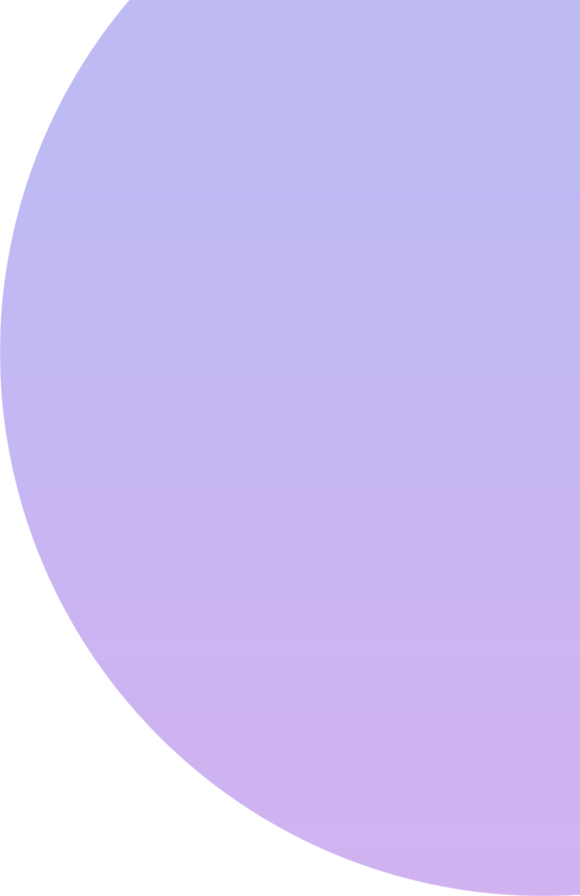
Write a Shadertoy shader that draws this background.

```glsl
void mainImage(out vec4 fragColor, in vec2 fragCoord) {
    vec2 uv = fragCoord / iResolution.y;
    float pixel = 1.0 / iResolution.y;

    // Vertical gradient from pink lilac to periwinkle
    vec3 lilac = vec3(0.822, 0.698, 0.943);
    vec3 periwinkle = vec3(0.745, 0.728, 0.958);
    vec3 discColor = mix(lilac, periwinkle, clamp(uv.y / 0.8, 0.0, 1.0));

    // Large disc touching the left and bottom edges
    float radius = 0.607;
    float edge = length(uv - vec2(radius)) - radius;
    float disc = 1.0 - smoothstep(-pixel, pixel, edge);

    fragColor = vec4(mix(vec3(1.0), discColor, disc), 1.0);
}
```
